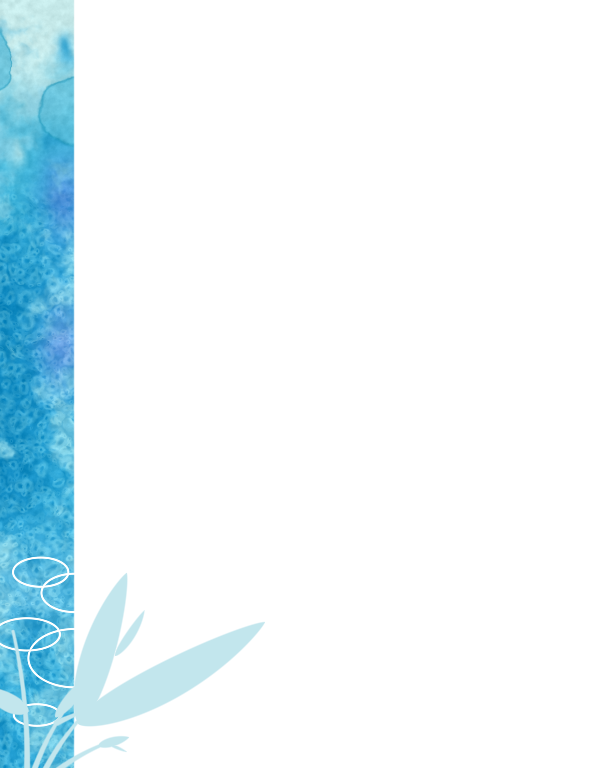
A WebGL 1 fragment shader for this background:

```glsl
precision highp float;
// White page with a watercolor strip on the left, white rings and pale bamboo leaves.
uniform vec2 u_resolution;

float px; // one pixel in units of canvas height

float hash(vec2 p) {
  p = fract(p * vec2(0.1031, 0.1137));
  p += dot(p, p.yx + 33.33);
  return fract((p.x + p.y) * p.x * 7.31);
}

float noise(vec2 p) {
  vec2 i = floor(p), f = fract(p);
  f = f * f * (3.0 - 2.0 * f);
  return mix(mix(hash(i), hash(i + vec2(1, 0)), f.x),
             mix(hash(i + vec2(0, 1)), hash(i + vec2(1, 1)), f.x), f.y);
}

float fbm(vec2 p) {
  float sum = 0.0, amp = 0.5;
  for (int i = 0; i < 5; i++) {
    sum += amp * noise(p);
    p = mat2(1.6, 1.2, -1.2, 1.6) * p + 7.3;
    amp *= 0.5;
  }
  return sum;
}

// Scattered round salt marks: light halo around a darker core
float salt(vec2 p) {
  float sum = 0.0;
  for (int j = -1; j <= 1; j++)
    for (int i = -1; i <= 1; i++) {
      vec2 cell = floor(p) + vec2(i, j);
      vec2 center = cell + vec2(hash(cell), hash(cell + 41.0));
      float r = length(p - center) / (0.3 + 0.5 * hash(cell + 87.0));
      sum += smoothstep(1.0, 0.6, r) - 1.3 * smoothstep(0.45, 0.1, r);
    }
  return clamp(sum, -1.0, 1.0);
}

float spot(vec2 p, vec2 center, vec2 radius) {
  vec2 q = (p - center) / radius;
  return exp(-dot(q, q));
}

// Wet blob: x is the fill, y its dark dried rim
vec2 blob(vec2 p, vec2 center, vec2 radius) {
  float d = length((p - center) / radius) - 1.0;
  return vec2(smoothstep(0.04, -0.04, d), exp(-d * d * 500.0));
}

float ring(vec2 p, vec2 center, vec2 radius) {
  vec2 q = (p - center) / radius;
  float d = (length(q) - 1.0) * length(q) / max(length(q / radius), 0.001);
  return smoothstep(px, 0.0, abs(d) - 0.0007);
}

// Position along (x) and across (y) a bent axis, and overshoot past its ends (z)
vec3 axis(vec2 p, vec2 a, vec2 b, float bend) {
  float len = length(b - a);
  vec2 u = (b - a) / len, q = p - a;
  float s = dot(q, u) / len, t = clamp(s, 0.0, 1.0);
  return vec3(t, dot(q, vec2(-u.y, u.x)) - 4.0 * bend * t * (1.0 - t), abs(s - t) * len);
}

float leaf(vec2 p, vec2 a, vec2 b, float width, float bend) {
  vec3 k = axis(p, a, b, bend);
  float profile = 2.6 * width * pow(k.x, 0.6) * pow(1.0 - k.x, 0.8);
  return smoothstep(-px, px, profile - abs(k.y) - k.z);
}

float stem(vec2 p, vec2 a, vec2 b, float width, float bend) {
  vec3 k = axis(p, a, b, bend);
  return smoothstep(px, -px, length(k.yz) - width * (1.0 - 0.5 * k.x));
}

vec3 watercolor(vec2 p) {
  vec2 w = p + 0.018 * (vec2(fbm(p * 35.0), fbm(p * 35.0 + 19.0)) - 0.5);
  float cloud = fbm(w * 22.0), grain = fbm(p * 130.0);
  vec3 pale = vec3(0.78, 0.92, 0.92), aqua = vec3(0.24, 0.70, 0.84);
  vec3 blue = vec3(0.13, 0.62, 0.82), deep = vec3(0.03, 0.51, 0.73);

  // Vertical wash
  vec3 c = mix(blue, aqua, smoothstep(0.62, 0.8, w.y));
  c = mix(c, deep, 0.8 * smoothstep(0.3, 0.4, w.y) * smoothstep(0.75, 0.6, w.y) * smoothstep(0.09, 0.01, w.x));
  c = mix(c, pale, smoothstep(0.78, 0.94, w.y + 0.15 * (cloud - 0.5)));

  // Violet stains and light pools
  c = mix(c, vec3(0.28, 0.52, 0.85), 0.8 * spot(w, vec2(0.085, 0.74), vec2(0.03, 0.055)));
  c = mix(c, vec3(0.36, 0.57, 0.86), 0.85 * spot(w, vec2(0.08, 0.55), vec2(0.03, 0.06)));
  c = mix(c, vec3(0.45, 0.76, 0.89), 0.6 * spot(w, vec2(0.04, 0.23), vec2(0.08, 0.07)));
  c = mix(c, pale, 0.7 * spot(w, vec2(0.02, 0.8), vec2(0.01, 0.02)));

  // Pigment clouds and salt marks
  c = mix(c, vec3(0.48, 0.78, 0.87), 0.65 * smoothstep(0.5, 0.72, cloud));
  c = mix(c, deep, 0.5 * smoothstep(0.45, 0.25, cloud) * smoothstep(0.9, 0.75, p.y));
  float marks = 0.11 * salt(w * 55.0) + 0.06 * salt(w * 95.0);
  c += marks * vec3(1.0, 0.7, 0.4) * smoothstep(0.82, 0.65, p.y);

  // Blobs in the pale top
  vec2 b = blob(w, vec2(-0.008, 0.92), vec2(0.025, 0.04)) + blob(w, vec2(0.096, 0.855), vec2(0.046, 0.045));
  c = mix(c, vec3(0.36, 0.75, 0.86), 0.75 * min(b.x, 1.0));
  c = mix(c, vec3(0.10, 0.58, 0.72), 0.5 * min(b.y, 1.0));
  c = mix(c, blue, 0.8 * spot(w, vec2(0.085, 0.937), vec2(0.01, 0.018)));
  return c + 0.14 * (grain - 0.5);
}

void main() {
  vec2 p = gl_FragCoord.xy / u_resolution.y;
  px = 1.0 / u_resolution.y;

  // Strip with rings
  float r = ring(p, vec2(0.053, 0.255), vec2(0.036, 0.019));
  r = max(r, ring(p, vec2(0.097, 0.228), vec2(0.043, 0.025)));
  r = max(r, ring(p, vec2(0.035, 0.174), vec2(0.043, 0.021)));
  r = max(r, ring(p, vec2(0.097, 0.143), vec2(0.060, 0.038)));
  r = max(r, ring(p, vec2(0.048, 0.069), vec2(0.030, 0.014)));
  vec3 strip = mix(watercolor(p), vec3(1.0), r);
  vec3 color = mix(strip, vec3(1.0), smoothstep(-px, px, p.x - 0.0964));

  // Leaves
  float plant = leaf(p, vec2(0.101, 0.058), vec2(0.345, 0.190), 0.025, -0.007);
  plant = max(plant, leaf(p, vec2(0.103, 0.058), vec2(0.165, 0.254), 0.021, 0.004));
  plant = max(plant, leaf(p, vec2(0.150, 0.146), vec2(0.188, 0.205), 0.006, -0.002));
  plant = max(plant, leaf(p, vec2(0.072, 0.066), vec2(0.122, 0.125), 0.008, 0.0));
  plant = max(plant, leaf(p, vec2(0.037, 0.073), vec2(-0.02, 0.105), 0.012, 0.002));
  plant = max(plant, leaf(p, vec2(0.128, 0.029), vec2(0.168, 0.040), 0.006, 0.0));
  plant = max(plant, leaf(p, vec2(0.140, 0.032), vec2(0.165, 0.021), 0.002, 0.0));

  // Stems
  plant = max(plant, stem(p, vec2(0.035, -0.01), vec2(0.017, 0.178), 0.004, -0.006));
  plant = max(plant, stem(p, vec2(0.042, -0.01), vec2(0.082, 0.072), 0.004, 0.003));
  plant = max(plant, stem(p, vec2(0.055, -0.01), vec2(0.104, 0.064), 0.004, 0.003));
  plant = max(plant, stem(p, vec2(0.066, -0.01), vec2(0.135, 0.031), 0.004, 0.003));
  plant = max(plant, stem(p, vec2(0.074, 0.059), vec2(0.106, 0.073), 0.004, 0.0));

  gl_FragColor = vec4(mix(color, vec3(0.76, 0.90, 0.93), plant), 1.0);
}
```
